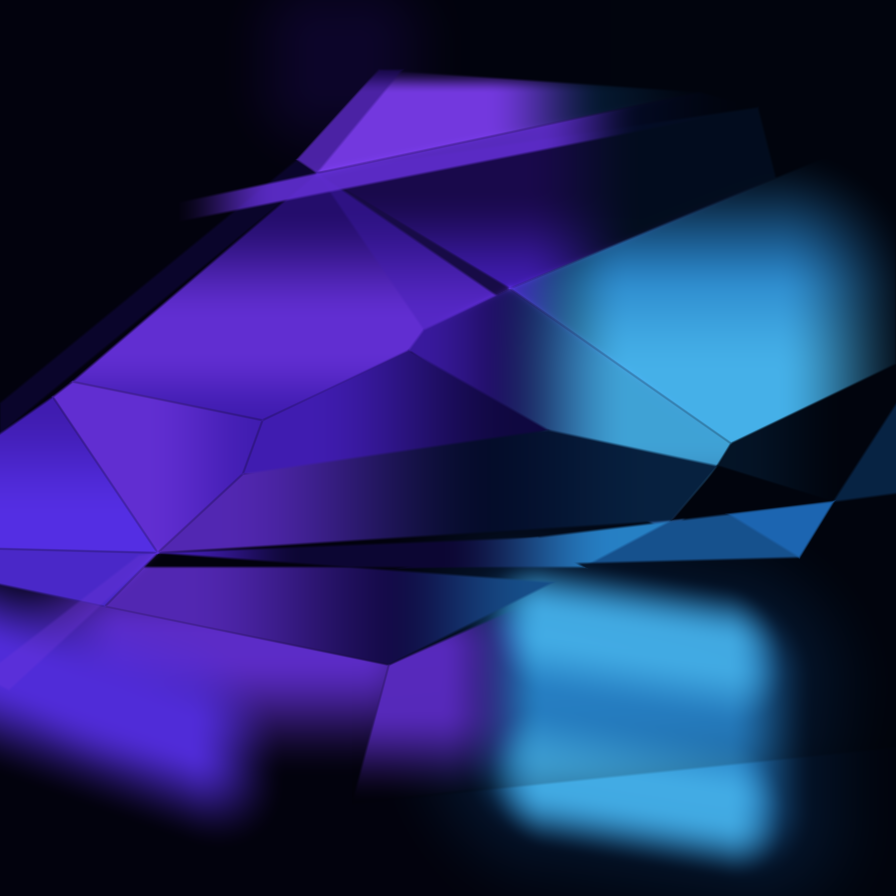
A three.js fragment shader for this background:

```glsl
// Folded translucent facets in violet and blue, lit by soft pools on a dark ground.
// Each facet is a convex polygon of half planes, painted back to front,
// and coloured by smooth ramps between named tones.
varying vec2 vUv;

const float SOFT = 0.0022;
const float GLINT_WIDTH = 0.0022;
const vec3 NIGHT = vec3(0.008, 0.006, 0.05),
  ABYSS = vec3(0.002, 0.015, 0.05),
  NAVY = vec3(0.015, 0.045, 0.16),
  INDIGO = vec3(0.06, 0.03, 0.25),
  PLUM = vec3(0.14, 0.05, 0.42),
  VIOLET = vec3(0.25, 0.11, 0.69),
  ORCHID = vec3(0.38, 0.18, 0.82),
  LILAC = vec3(0.45, 0.22, 0.87),
  ULTRA = vec3(0.33, 0.18, 0.89),
  DEEP = vec3(0.035, 0.17, 0.33),
  BLUE = vec3(0.1, 0.36, 0.63),
  AZURE = vec3(0.15, 0.5, 0.77),
  SKY = vec3(0.27, 0.69, 0.91);
// Shared corners of the facets
const vec2 PEAK = vec2(0.423, 0.922), SHOULDER = vec2(0.332, 0.822),
  CROSS = vec2(0.354, 0.807), TIP = vec2(0.781, 0.897),
  TIP_LOW = vec2(0.846, 0.88), APEX = vec2(0.569, 0.678),
  WING = vec2(0.866, 0.801), NOTCH = vec2(0.473, 0.632),
  NOTCH_LOW = vec2(0.456, 0.609), VALLEY = vec2(0.293, 0.531),
  LEFT = vec2(0.081, 0.574), LEFT_LOW = vec2(0.059, 0.557),
  KNOT = vec2(0.176, 0.383), BEND = vec2(0.271, 0.471),
  RIDGE = vec2(0.612, 0.52), HINGE = vec2(0.816, 0.505),
  HINGE_LOW = vec2(0.801, 0.48), JOINT = vec2(0.93, 0.44),
  BAND = vec2(0.749, 0.419), BAND_LOW = vec2(0.651, 0.367),
  BAND_END = vec2(0.892, 0.378), SLIT = vec2(0.39, 0.367),
  KEEL = vec2(0.434, 0.258), FOOT = vec2(0.393, 0.103),
  SPUR = vec2(0.117, 0.323), RIM = vec2(1.02, 0.58);

vec2 p;
vec3 col;

void paint(vec3 tone, float mask) { col = mix(col, tone, mask); }

// Signed distance to the line a-b, positive on the left
float side(vec2 q, vec2 a, vec2 b) {
  vec2 d = normalize(b - a);
  return d.x * (q.y - a.y) - d.y * (q.x - a.x);
}
float inner(vec2 m, vec2 a, vec2 b) { return side(p, a, b) * sign(side(m, a, b)); }
float cover(float s) { return smoothstep(-SOFT, SOFT, s); }

// Smooth masks of convex polygons, in either winding
float pent(vec2 a, vec2 b, vec2 c, vec2 d, vec2 e) {
  vec2 m = (a + b + c + d + e) / 5.0;
  float s = min(min(inner(m, a, b), inner(m, b, c)), inner(m, c, d));
  return cover(min(s, min(inner(m, d, e), inner(m, e, a))));
}
float quad(vec2 a, vec2 b, vec2 c, vec2 d) { return pent(a, b, c, d, 0.5 * (a + d)); }
float tri(vec2 a, vec2 b, vec2 c) { return quad(a, b, c, 0.5 * (a + c)); }

// Smooth ramps across and up, in either direction
float ramp(float a, float b, float t) {
  t = clamp((t - a) / (b - a), 0.0, 1.0);
  return t * t * (3.0 - 2.0 * t);
}
float rx(float a, float b) { return ramp(a, b, p.x); }
float ry(float a, float b) { return ramp(a, b, p.y); }

// Soft rounded box of light, sheared by a tilt
float pool(vec2 c, vec2 size, float fade, float tilt) {
  vec2 q = p - c;
  q.y += tilt * q.x;
  return ramp(fade, 0.0, length(max(abs(q) - size, 0.0)));
}
// Thin light along a fold
float glint(vec2 a, vec2 b) {
  float t = clamp(dot(p - a, b - a) / dot(b - a, b - a), 0.0, 1.0);
  return exp(-length(p - mix(a, b, t)) / GLINT_WIDTH) * (1.0 - t);
}

void main() {
  p = vUv;
  col = mix(NIGHT, ABYSS, rx(0.3, 0.8));
  paint(PLUM, 0.3 * pool(vec2(0.38, 0.93), vec2(0.02), 0.12, 0.0));

  // Lower pools of light
  paint(DEEP, 0.6 * pool(vec2(0.71, 0.2), vec2(0.11, 0.07), 0.19, 0.16));
  paint(AZURE, pool(vec2(0.71, 0.2), vec2(0.1, 0.07), 0.1, 0.16));
  for (int i = 0; i < 2; i++)
    paint(SKY, 0.9 * pool(vec2(0.71, 0.115 + 0.17 * float(i)), vec2(0.1, 0.01), 0.07, 0.16));
  float ground = quad(vec2(-0.05, 0.358), KEEL, FOOT, vec2(-0.05, -0.4));
  paint(ORCHID * 0.95, ground * pool(vec2(0.27, 0.28), vec2(0.13, 0.01), 0.14, 0.0));
  paint(ULTRA * 0.95, ground * pool(vec2(0.09, 0.225), vec2(0.12, 0.015), 0.11, 0.36));
  paint(ORCHID * 0.9, pool(vec2(0.45, 0.24), vec2(0.04, 0.03), 0.11, 0.0)
    * quad(KEEL, FOOT, vec2(0.62, 0.13), vec2(0.62, 0.34)));
  float crease = side(p, FOOT, vec2(0.859, 0.151));
  col *= 1.0 - 0.2 * cover(crease) * exp(-abs(crease) * 28.0) * step(FOOT.x, p.x);

  // Upper blade and its folds
  paint(INDIGO, 0.6 * quad(SHOULDER, vec2(0, 0.55), vec2(0, 0.516), CROSS));
  paint(mix(LILAC, DEEP * 0.6, rx(0.54, 0.68)),
    rx(0.8, 0.64) * ry(0.925, 0.895) * quad(PEAK, TIP, CROSS, SHOULDER));
  paint(PLUM, 0.5 * quad(PEAK, vec2(0.449, 0.922), CROSS, SHOULDER));
  vec3 tone = mix(PLUM * 0.7, VIOLET, ry(0.79, 0.67));
  paint(mix(tone, ABYSS + 0.2 * DEEP, rx(0.58, 0.72)), quad(CROSS, TIP_LOW, WING, APEX));

  // Broad violet face
  tone = mix(mix(PLUM, ORCHID, ry(0.77, 0.64)), VIOLET, ry(0.61, 0.53));
  paint(tone, quad(LEFT, VALLEY, vec2(0.569, 0.66), CROSS));
  paint(VIOLET, 0.35 * tri(CROSS, NOTCH, APEX));
  paint(mix(ORCHID, NAVY, rx(0.6, 0.72)), 0.9 * rx(0.19, 0.31) * rx(0.84, 0.66)
    * quad(vec2(0.2, 0.774), TIP, TIP_LOW, vec2(0.2, 0.753)));

  // Blue face and the shaded face below it
  float light = pool(vec2(0.785, 0.59), vec2(0.08), 0.17, 0.0);
  vec3 lit = mix(AZURE, SKY, ry(0.74, 0.58));
  paint(mix(mix(VIOLET, ABYSS, rx(0.57, 0.66)), lit, light),
    quad(APEX, vec2(1, 0.857), vec2(1, 0.594), HINGE));
  paint(mix(mix(VIOLET * 0.9, INDIGO, rx(0.46, 0.62)), lit * 0.92, light),
    pent(NOTCH_LOW, NOTCH, APEX, HINGE, vec2(0.75, 0.4)));

  // Central and left faces
  paint(mix(VIOLET, INDIGO, rx(0.34, 0.58)), pent(NOTCH_LOW, VALLEY, BEND, vec2(0.45, 0.46), RIDGE));
  tone = mix(ORCHID * 0.85, NAVY, rx(0.24, 0.56));
  paint(mix(tone, DEEP * 0.75, rx(0.52, 0.74)), pent(BEND, RIDGE, HINGE_LOW, BAND, KNOT));
  paint(mix(ORCHID, VIOLET, rx(0.16, 0.3)), pent(LEFT_LOW, LEFT, VALLEY, BEND, KNOT));
  vec2 wall = vec2(-0.02, 0.388);
  paint(mix(VIOLET, ULTRA, ry(0.55, 0.42)), quad(vec2(-0.02, 0.502), LEFT_LOW, KNOT, wall));
  paint(ULTRA * 0.88, quad(wall, KNOT, SPUR, vec2(-0.02, 0.352)));
  tone = mix(ORCHID * 0.85, INDIGO, rx(0.2, 0.48));
  paint(mix(tone, BLUE * 0.85, rx(0.42, 0.6)), pent(KNOT, SLIT, BAND_LOW, KEEL, SPUR));
  paint(LILAC, 0.3 * quad(KNOT, vec2(0.155, 0.38), vec2(-0.02, 0.245), vec2(0.01, 0.23)));

  // Dark right folds and the crossing band
  paint(mix(DEEP * 0.45, ABYSS, rx(0.82, 0.95)), pent(HINGE, vec2(1.02, 0.602), RIM, JOINT, HINGE_LOW));
  paint(ABYSS, tri(HINGE_LOW, JOINT, BAND));
  paint(DEEP * 0.8, tri(JOINT, RIM, vec2(1.02, 0.452)));
  tone = mix(mix(VIOLET, INDIGO * 0.8, rx(0.2, 0.34)), AZURE, rx(0.49, 0.69));
  paint(tone, quad(KNOT, vec2(0.6, 0.4), BAND_LOW, SLIT));
  tone = mix(tone, BLUE * 0.88, cover(-side(p, BAND_LOW, BAND)));
  paint(tone, quad(vec2(0.573, 0.397), JOINT, BAND_END, vec2(0.45, 0.366)));
  paint(BLUE * 1.1, tri(vec2(0.814, 0.426), JOINT, BAND_END));

  // Lit folds
  col += 0.16 * LILAC * (glint(APEX, WING) + glint(APEX, HINGE) + glint(CROSS, TIP)
    + glint(APEX, NOTCH) + glint(KNOT, SPUR));
  gl_FragColor = vec4(col, 1.0);
}
```
